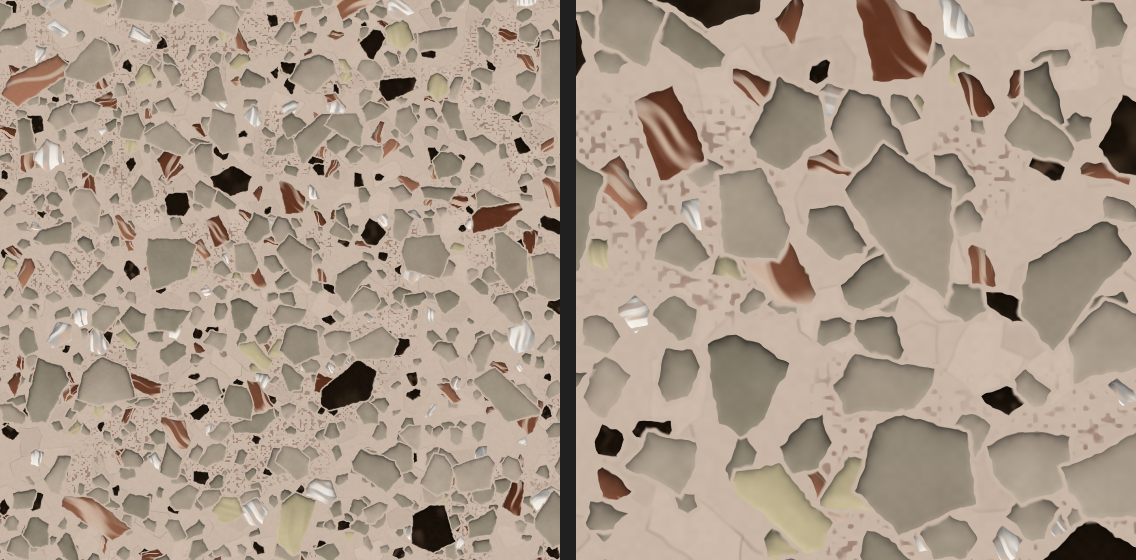
Left: the whole. Right: its middle third, enlarged.
Give the GLSL for this texture, as a Shadertoy shader.

```glsl
// Terrazzo of grey glass, rust shell, pearl and black chips set in pinkish beige plaster.

const vec3 PLASTER = vec3(0.785, 0.712, 0.65);

float hash(vec2 p) {
    return fract(sin(dot(p, vec2(127.1, 311.7))) * 43758.5453);
}

float noise(vec2 p) {
    vec2 i = floor(p), f = fract(p);
    f = f * f * (3.0 - 2.0 * f);
    return mix(mix(hash(i), hash(i + vec2(1, 0)), f.x),
               mix(hash(i + vec2(0, 1)), hash(i + vec2(1, 1)), f.x), f.y);
}

// Irregular convex chip: x is the edge distance, y the distance to its upper edges only.
vec2 chipDistance(vec2 p, float angle, float radius, float aspect, vec2 id) {
    vec2 d = vec2(-1.0);
    for (int i = 0; i < 6; i++) {
        float k = float(i);
        float a = (k + 0.75 * hash(id + k * 3.7)) * 1.0472;
        vec2 n = vec2(cos(a), sin(a));
        float reach = radius * length(n * vec2(aspect, 1.0 / aspect));
        float side = dot(p, vec2(cos(a + angle), sin(a + angle)))
                   - reach * mix(0.7, 1.15, hash(id + k * 5.3 + 9.0));
        d.x = max(d.x, side);
        if (sin(a + angle) > 0.25) d.y = max(d.y, side);
    }
    return d;
}

// Body colour by kind; q is the position along and across the chip, in radii.
vec3 chipColor(float kind, float tone, vec2 q, vec2 id) {
    float band = noise(vec2(q.y * 4.0 + 0.6 * sin(q.x * 2.0), q.x * 0.5) + id * 7.0);
    float cloud = noise(q * 1.6 + id * 3.0);
    if (kind < 0.70) {
        vec3 glass = mix(vec3(0.55, 0.515, 0.445), vec3(0.71, 0.65, 0.585), tone);
        return glass + 0.05 * (cloud - 0.5);
    }
    if (kind < 0.80) {
        vec3 shell = mix(vec3(0.34, 0.17, 0.10), vec3(0.66, 0.46, 0.36), tone);
        return mix(shell, vec3(0.80, 0.70, 0.62), smoothstep(0.45, 0.8, band));
    }
    if (kind < 0.90) {
        vec3 sheen = mix(vec3(0.64, 0.67, 0.68), vec3(0.84, 0.73, 0.65), cloud);
        return mix(sheen, vec3(0.95, 0.93, 0.90), smoothstep(0.3, 0.65, band + 0.3 * tone - 0.1));
    }
    if (kind < 0.94) return vec3(0.76, 0.71, 0.57) + 0.08 * (band - 0.5);
    return mix(vec3(0.10, 0.07, 0.04), vec3(0.36, 0.27, 0.20), smoothstep(0.5, 1.0, cloud) * tone);
}

// Scatters one size of chip over a jittered grid.
vec3 addChips(vec3 col, vec2 uv, float grid, float density, float blackShare, float seed) {
    float px = 0.8 / iResolution.y;
    vec2 cell = floor(uv * grid);
    float rough = 0.003 * (noise(uv * 95.0) - 0.5) + 0.0016 * (noise(uv * 260.0) - 0.5);
    for (int j = -1; j <= 1; j++)
    for (int i = -1; i <= 1; i++) {
        vec2 id = cell + vec2(i, j) + seed;
        if (hash(id + 0.5) > density) continue;
        vec2 center = cell + vec2(i, j) + 0.5 + 0.6 * (vec2(hash(id + 1.3), hash(id + 2.7)) - 0.5);
        vec2 p = uv - center / grid;
        float kind = hash(id + 4.1), tone = hash(id + 6.2);
        if (hash(id + 8.8) < blackShare) kind = 0.97;
        float angle = 6.2832 * hash(id + 7.9);
        float radius = mix(0.21, 0.36, hash(id + 3.3)) / grid;
        float aspect = mix(1.0, 1.55, hash(id + 5.6));
        if (kind > 0.70 && kind < 0.80) aspect = 1.7;

        vec2 d = chipDistance(p, angle, radius, aspect, id) + rough;
        if (d.x > 0.006) continue;
        vec2 q = vec2(dot(p, vec2(cos(angle), sin(angle))),
                      dot(p, vec2(-sin(angle), cos(angle)))) / radius;
        vec3 body = chipColor(kind, tone, q, id);

        // Recess shadow below the upper edges, soft fall-off down the chip
        float depth = hash(id + 9.4);
        body *= 1.0 - mix(0.2, 0.62, depth) * exp(min(d.y, 0.0) * 330.0);
        body *= 1.0 - 0.11 * depth * smoothstep(-0.8, 1.0, p.y / radius);
        body += 0.03 * smoothstep(-0.004, 0.0, d.x) * step(d.y, -0.006);

        col = mix(col, PLASTER, smoothstep(0.004, 0.0015, d.x));
        col = mix(col, body, smoothstep(px, -px, d.x));
    }
    return col;
}

// Pale buried chips that show only as faint outlines and tints.
vec3 addBuriedChips(vec3 col, vec2 uv, float grid) {
    vec2 cell = floor(uv * grid);
    for (int j = -1; j <= 1; j++)
    for (int i = -1; i <= 1; i++) {
        vec2 id = cell + vec2(i, j) + 71.0;
        vec2 center = cell + vec2(i, j) + vec2(hash(id + 1.3), hash(id + 2.7));
        float d = chipDistance(uv - center / grid, 6.2832 * hash(id), 0.37 / grid, 1.25, id).x;
        d += 0.003 * (noise(uv * 80.0) - 0.5);
        col = mix(col, PLASTER + 0.05 * (hash(id + 4.0) - 0.5), smoothstep(0.001, -0.001, d));
        col -= 0.09 * hash(id + 6.0) * smoothstep(0.0018, 0.0, abs(d)) * noise(uv * 60.0);
    }
    return col;
}

void mainImage(out vec4 fragColor, in vec2 fragCoord) {
    vec2 uv = fragCoord / iResolution.y;

    // Plaster with sandy patches
    vec3 col = addBuriedChips(PLASTER, uv, 15.0);
    float sandy = smoothstep(0.55, 0.8, noise(uv * 14.0 + 3.0));
    col -= vec3(0.16, 0.19, 0.19) * sandy * smoothstep(0.58, 0.85, noise(uv * 300.0));

    // Chips from the smallest to the largest
    col = addChips(col, uv, 36.0, 0.28, 0.16, 13.0);
    col = addChips(col, uv, 24.0, 0.62, 0.03, 29.0);
    col = addChips(col, uv, 14.5, 0.72, 0.0, 47.0);
    col = addChips(col, uv, 8.5, 0.50, 0.0, 83.0);

    col += 0.018 * (noise(uv * 240.0) - 0.5);
    fragColor = vec4(clamp(col, 0.0, 1.0), 1.0);
}
```
